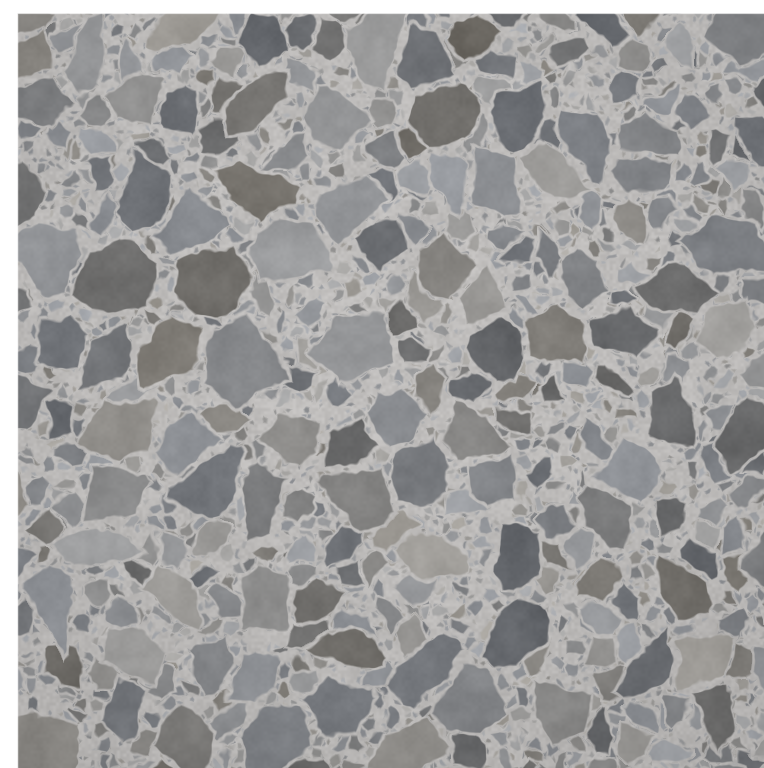
Give the GLSL for this texture, as a WebGL 2 fragment shader.

```glsl
#version 300 es
precision highp float;
// Grey terrazzo: angular stone chips of four sizes in pale cement, with a white margin at left and top.
uniform vec2 u_resolution;
out vec4 fragColor;

struct Chip {
    float dist;   // signed distance, negative inside
    vec2 centre;
    vec2 id;
};

vec2 hash2(vec2 p) {
    vec3 q = fract(vec3(p.xyx) * vec3(0.1031, 0.1030, 0.0973));
    q += dot(q, q.yzx + 33.33);
    return fract((q.xx + q.yz) * q.zy);
}

float noise(vec2 p) {
    vec2 i = floor(p), f = fract(p);
    f = f * f * (3.0 - 2.0 * f);
    float low = mix(hash2(i).x, hash2(i + vec2(1, 0)).x, f.x);
    float high = mix(hash2(i + vec2(0, 1)).x, hash2(i + vec2(1, 1)).x, f.x);
    return mix(low, high, f.y);
}

vec2 noise2(vec2 p) {
    return vec2(noise(p), noise(p + 37.7)) - 0.5;
}

vec2 seedPoint(vec2 cell, float cells) {
    return cell + 0.5 + 0.85 * (hash2(cell + cells * 5.0) - 0.5);
}

// Random polygon around the nearest seed, trimmed to its Voronoi cell
Chip chipAt(vec2 p, float cells, float size, float stretch, float presence, float gap) {
    p *= cells;
    vec2 home = floor(p), id = home, centre = p;
    float nearest = 1e3;
    for (int y = -1; y <= 1; y++)
    for (int x = -1; x <= 1; x++) {
        vec2 cell = home + vec2(x, y);
        vec2 s = seedPoint(cell, cells);
        float d = distance(p, s);
        if (d < nearest) { nearest = d; id = cell; centre = s; }
    }
    float dist = -1e3;
    for (int y = -2; y <= 2; y++)
    for (int x = -2; x <= 2; x++) {
        if (x == 0 && y == 0) continue;
        vec2 other = seedPoint(id + vec2(x, y), cells);
        dist = max(dist, dot(p - 0.5 * (centre + other), normalize(other - centre)));
    }
    dist += 0.5 * gap * cells;

    vec2 key = id + cells * 11.0;
    vec2 r = hash2(key);
    float turn = 6.2832 * r.x, s = 1.0 + stretch * r.y * r.y;
    vec2 q = mat2(cos(turn), -sin(turn), sin(turn), cos(turn)) * (p - centre);
    vec2 squash = vec2(1.0 / s, s);
    float radius = size * mix(0.72, 1.2, hash2(key + 61.0).x);
    for (int i = 0; i < 6; i++) {
        vec2 h = hash2(key + 17.0 * float(i + 1));
        float a = 6.2832 * (float(i) + 0.8 * h.x) / 6.0;
        vec2 n = vec2(cos(a), sin(a));
        float plane = dot(q * squash, n) - radius * mix(0.7, 1.15, h.y);
        dist = max(dist, plane / length(n * squash));
    }
    if (hash2(key + 151.0).y > presence) dist = max(dist, 0.0) + 0.05 * cells;
    return Chip(dist / cells, centre / cells, id);
}

Chip largeChip(vec2 p) { return chipAt(p, 10.0, 0.43, 0.6, 0.88, 0.011); }
Chip mediumChip(vec2 p) { return chipAt(p, 19.0, 0.42, 0.8, 0.9, 0.007); }

// Flat stone tone between two greys, from cool to slightly warm
vec3 stone(vec2 id, float dark, float light) {
    vec2 h = hash2(id + 311.0);
    vec3 tint = mix(vec3(-0.014, -0.002, 0.018), vec3(0.018, 0.004, -0.02), h.y * h.y);
    return mix(dark, light, h.x) + tint;
}

void main() {
    vec2 uv = gl_FragCoord.xy / u_resolution.y;
    float pixel = 1.0 / u_resolution.y;
    float soft = max(pixel, 0.0017);

    // Ragged chip outlines
    vec2 p = uv + 0.010 * noise2(uv * 42.0) + 0.004 * noise2(uv * 130.0);

    // Each smaller size fills the space left by the larger ones
    Chip large = largeChip(p);
    Chip medium = mediumChip(p);
    float mediumDist = max(medium.dist, 0.005 - large.dist);
    if (largeChip(medium.centre).dist < 0.006) mediumDist = 0.05;
    Chip small = chipAt(p, 42.0, 0.38, 0.9, 0.85, 0.004);
    float smallDist = max(small.dist, 0.004 - min(large.dist, mediumDist));
    if (largeChip(small.centre).dist < 0.004) smallDist = 0.05;
    Chip fleck = chipAt(p, 92.0, 0.31, 0.9, 0.55, 0.002);
    float fleckDist = max(fleck.dist, 0.002 - min(large.dist, min(mediumDist, smallDist)));

    // Cement with fine grain
    float grain = noise(uv * 240.0) - 0.5;
    float cloud = noise(uv * 28.0) - 0.5;
    vec3 color = vec3(0.738, 0.730, 0.724) + 0.055 * grain + 0.03 * cloud;

    // Stones, smallest first, with faint clouding inside
    float mottle = 0.05 * (noise(uv * 24.0 + 9.0) - 0.5) + 0.035 * (noise(uv * 75.0) - 0.5) + 0.018 * grain;
    color = mix(color, stone(fleck.id, 0.52, 0.69), 0.9 * smoothstep(soft, -soft, fleckDist));
    color = mix(color, stone(small.id + 40.0, 0.46, 0.67) + mottle, smoothstep(soft, -soft, smallDist));
    color = mix(color, stone(medium.id + 80.0, 0.40, 0.64) + mottle, smoothstep(soft, -soft, mediumDist));
    color = mix(color, stone(large.id + 120.0, 0.39, 0.63) + mottle, smoothstep(soft, -soft, large.dist));

    // Gentle falloff of light, then the margin
    color *= 1.02 - 0.13 * dot(uv - vec2(0.5, 0.62), uv - vec2(0.5, 0.62));
    float margin = max(0.0235 - uv.x, uv.y - 0.982);
    color = mix(color, vec3(1.0), smoothstep(-pixel, pixel, margin));
    fragColor = vec4(color, 1.0);
}
```
